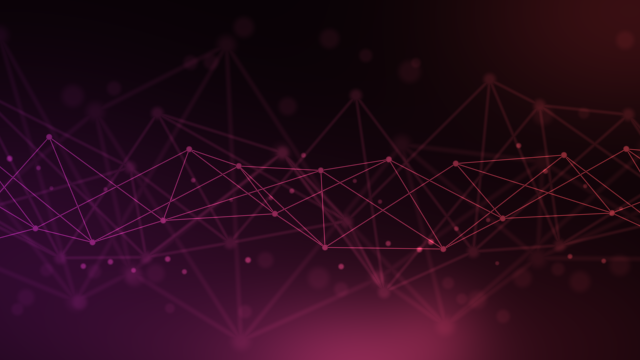
Reproduce this background procedurally as a Shadertoy shader.

```glsl
#define LAYERS 3
#define COLUMNS 10
#define DOTS 30
#define BOKEH 34
#define COLUMN_GAP 0.225
#define UPPER_ROW 0.575
#define LOWER_ROW 0.355
#define LINE_WIDTH 0.0012
#define LINE_GAIN 0.46
#define DOT_GAIN 0.55
#define BOKEH_GAIN 0.085

const vec3 PURPLE = vec3(0.62, 0.15, 0.58);
const vec3 ROSE = vec3(0.78, 0.23, 0.43);
const vec3 RED = vec3(0.80, 0.25, 0.29);

// Two random values per cell, without sine
vec2 hash2(vec2 cell) {
    vec3 q = fract(cell.xyx * vec3(0.1031, 0.1030, 0.0973));
    q += dot(q, q.yzx + 33.33);
    return fract((q.xx + q.yz) * q.zy);
}

// Soft elliptical light
float glow(vec2 p, vec2 center, vec2 radius) {
    vec2 d = (p - center) / radius;
    return exp(-dot(d, d));
}

float segment(vec2 p, vec2 a, vec2 b) {
    vec2 ab = b - a;
    float t = clamp(dot(p - a, ab) / dot(ab, ab), 0.0, 1.0);
    return length(p - a - ab * t);
}

// Jittered mesh vertex; row 0 is the upper one, row 1 the lower one
vec2 node(float column, float row, float layer) {
    vec2 h = hash2(vec2(column + 17.0 + 31.0 * layer, row * 5.0 + 3.0 + 7.0 * layer)) - 0.5;
    float x = (column + 0.4 * row + 0.8 * h.x) * COLUMN_GAP * (1.0 + 0.15 * layer);
    float y = mix(UPPER_ROW + 0.08 * layer, LOWER_ROW - 0.06 * layer, row);
    return vec2(x, y + h.y * (0.12 + 0.13 * layer));
}

vec3 tintAt(float x) {
    return mix(mix(PURPLE, ROSE, smoothstep(0.0, 0.8, x)), RED, smoothstep(0.8, 1.6, x));
}

vec3 backdrop(vec2 p) {
    vec3 color = vec3(0.030, 0.007, 0.018);
    color += vec3(0.140, 0.026, 0.150) * glow(p, vec2(0.00, 0.28), vec2(0.60, 0.46));
    color += vec3(0.065, 0.014, 0.042) * glow(p, vec2(0.85, 0.35), vec2(0.60, 0.30));
    color += vec3(0.160, 0.040, 0.120) * glow(p, vec2(0.65, 0.00), vec2(0.50, 0.24));
    color += vec3(0.390, 0.120, 0.210) * glow(p, vec2(1.02, -0.03), vec2(0.32, 0.20));
    color += vec3(0.110, 0.030, 0.055) * glow(p, vec2(1.22, 0.10), vec2(0.13, 0.13));
    color += vec3(0.110, 0.022, 0.040) * glow(p, vec2(1.60, 0.03), vec2(0.42, 0.32));
    color += vec3(0.190, 0.050, 0.052) * glow(p, vec2(1.75, 0.97), vec2(0.48, 0.32));
    return color;
}

// Links and vertices of one depth layer
float mesh(vec2 p, float layer, float pixel) {
    float lineDistance = 1.0;
    float nodeDistance = 1.0;
    for (int i = -2; i < COLUMNS; i++) {
        float c = float(i);
        vec2 upper = node(c, 0.0, layer);
        vec2 lower = node(c, 1.0, layer);
        vec2 nextUpper = node(c + 1.0, 0.0, layer);
        vec2 nextLower = node(c + 1.0, 1.0, layer);
        lineDistance = min(lineDistance, segment(p, upper, lower));
        lineDistance = min(lineDistance, segment(p, lower, nextLower));
        lineDistance = min(lineDistance, segment(p, upper, nextLower));
        lineDistance = min(lineDistance, segment(p, lower, node(c + 2.0, 0.0, layer)));
        if (hash2(vec2(c + 40.0, layer)).x > 0.45)
            lineDistance = min(lineDistance, segment(p, upper, nextUpper));
        nodeDistance = min(nodeDistance, min(length(p - upper), length(p - lower)));
    }
    float width = LINE_WIDTH + 0.0045 * layer;
    float links = 1.0 - smoothstep(0.0, width + pixel * 0.8, lineDistance);
    float radius = 0.008 + 0.008 * layer;
    float soft = pixel + 0.007 * layer;
    float vertices = 1.0 - smoothstep(radius - soft, radius + soft, nodeDistance);
    return max(links, vertices * 1.2) / (1.0 + 2.4 * layer);
}

void mainImage(out vec4 fragColor, in vec2 fragCoord) {
    float pixel = 1.0 / iResolution.y;
    vec2 p = fragCoord * pixel;
    float aspect = iResolution.x * pixel;
    vec3 tint = tintAt(p.x);
    float light = 0.0;

    // Blurred discs, mostly above and below the mesh
    for (int i = 0; i < BOKEH; i++) {
        vec2 h = hash2(vec2(float(i) + 5.0, 71.0));
        vec2 size = hash2(vec2(float(i) + 5.0, 93.0));
        float y = size.y > 0.4 ? mix(0.66, 0.98, h.y) : mix(0.12, 0.28, h.y);
        float d = length(p - vec2((float(i) + h.x) / float(BOKEH) * aspect, y));
        float radius = mix(0.014, 0.034, size.x);
        light += BOKEH_GAIN * (1.0 - smoothstep(radius * 0.5, radius * 1.3, d));
    }

    // Mesh from sharp to blurred
    for (int k = 0; k < LAYERS; k++)
        light += LINE_GAIN * mesh(p, float(k), pixel);

    // Small bright dots within the band
    for (int i = 0; i < DOTS; i++) {
        vec2 h = hash2(vec2(float(i) + 11.0, 137.0));
        float size = hash2(vec2(float(i) + 11.0, 151.0)).x;
        float d = length(p - vec2((float(i) + h.x) / float(DOTS) * aspect, mix(0.24, 0.6, h.y)));
        float radius = mix(0.005, 0.009, size);
        light += DOT_GAIN * mix(0.4, 1.0, size) * (1.0 - smoothstep(radius * 0.4, radius + pixel, d));
    }

    fragColor = vec4(min(backdrop(p) + tint * light, 1.0), 1.0);
}
```
